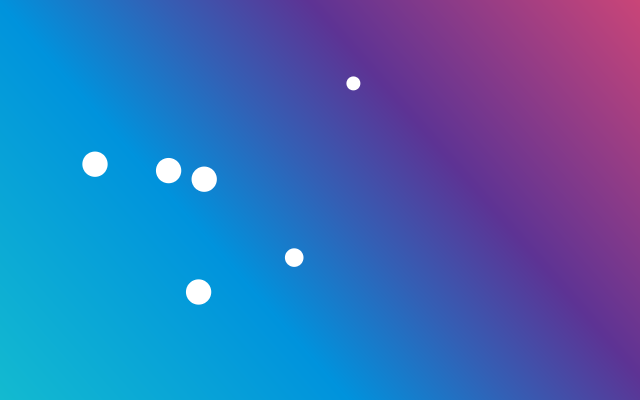
Reproduce this background procedurally as a Shadertoy shader.

```glsl
// A diagonal five-stop gradient runs from teal at the lower left, through blue
// and violet, to pink at the upper right. Six smooth white discs lie over it.
// All lengths are in units of the canvas height.

const vec2 GRADIENT_AXIS = vec2(0.75, 0.66);

const vec3 TEAL   = vec3(0.075, 0.730, 0.815);
const vec3 BLUE   = vec3(0.000, 0.575, 0.865);
const vec3 INDIGO = vec3(0.200, 0.375, 0.710);
const vec3 VIOLET = vec3(0.365, 0.200, 0.580);
const vec3 PINK   = vec3(0.790, 0.270, 0.470);
const vec3 WHITE  = vec3(1.0);

// Positions of the inner and end stops along the axis
const float BLUE_STOP   = 0.655;
const float INDIGO_STOP = 0.955;
const float VIOLET_STOP = 1.237;
const float PINK_STOP   = 1.860;

// Discs: centre x, centre y, radius
const int DISC_COUNT = 6;
const vec3 DISCS[DISC_COUNT] = vec3[DISC_COUNT](
    vec3(0.2375, 0.5895, 0.0316),
    vec3(0.4215, 0.5735, 0.0316),
    vec3(0.5105, 0.5520, 0.0316),
    vec3(0.7355, 0.3560, 0.0232),
    vec3(0.4965, 0.2700, 0.0316),
    vec3(0.8835, 0.7915, 0.0174)
);

// Linear progress from one stop to the next, limited to 0..1
float ramp(float from, float to, float t) {
    return clamp((t - from) / (to - from), 0.0, 1.0);
}

vec3 diagonalGradient(vec2 p) {
    float t = dot(p, GRADIENT_AXIS);
    vec3 color = mix(TEAL, BLUE, ramp(0.0, BLUE_STOP, t));
    color = mix(color, INDIGO, ramp(BLUE_STOP, INDIGO_STOP, t));
    color = mix(color, VIOLET, ramp(INDIGO_STOP, VIOLET_STOP, t));
    return mix(color, PINK, ramp(VIOLET_STOP, PINK_STOP, t));
}

// Signed distance to the nearest disc
float discDistance(vec2 p) {
    float nearest = 1e3;
    for (int i = 0; i < DISC_COUNT; i++) {
        nearest = min(nearest, length(p - DISCS[i].xy) - DISCS[i].z);
    }
    return nearest;
}

void mainImage(out vec4 fragColor, in vec2 fragCoord) {
    vec2 p = fragCoord / iResolution.y;
    float pixel = 1.0 / iResolution.y;

    // Background, then discs with an edge one pixel wide
    float coverage = clamp(0.5 - discDistance(p) / pixel, 0.0, 1.0);
    fragColor = vec4(mix(diagonalGradient(p), WHITE, coverage), 1.0);
}
```
